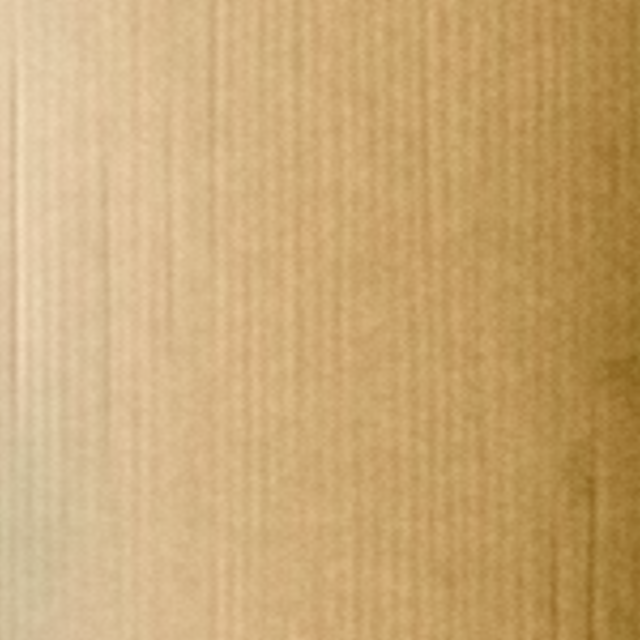
This texture is drawn by a Shadertoy shader. Its source:

```glsl
float hash(vec2 p) {
    return fract(sin(dot(p, vec2(127.1, 311.7))) * 43758.5453);
}

float noise(vec2 p) {
    vec2 i = floor(p), f = fract(p);
    f = f * f * (3.0 - 2.0 * f);
    return mix(mix(hash(i), hash(i + vec2(1, 0)), f.x),
               mix(hash(i + vec2(0, 1)), hash(i + vec2(1, 1)), f.x), f.y);
}

float fbm(vec2 p) {
    float sum = 0.0, amp = 0.5;
    for (int i = 0; i < 4; i++) {
        sum += amp * noise(p);
        p = p * 2.03 + 17.3;
        amp *= 0.5;
    }
    return sum / 0.9375;
}

float bell(float d, float width) {
    return exp(-d * d / (width * width));
}

// Pale cream at 0, deep ochre at 1
vec3 kraftColor(float t) {
    return vec3(0.865, 0.77, 0.635) - vec3(0.07, 0.17, 0.32) * t
         - vec3(0.18, 0.13, 0.11) * t * t * t;
}

// Soft vertical flutes with uneven strength, plus long streaks
float flutes(vec2 uv) {
    float phase = 35.0 * uv.x + 0.7 * noise(vec2(uv.x * 9.0, uv.y * 0.8));
    float strength = 0.005 + 0.02 * noise(vec2(uv.x * 14.0, uv.y * 2.5 + 5.0));
    float streak = noise(vec2(uv.x * 75.0, uv.y * 4.0)) - 0.5;
    return strength * sin(6.2832 * phase) + 0.028 * streak;
}

// Broken creases: a dark groove beside a pale ridge
float creases(vec2 uv) {
    float sum = 0.0;
    for (int i = 0; i < 10; i++) {
        float id = float(i);
        float x = (id + 0.2 + 0.6 * hash(vec2(id, 3.0))) / 10.0;
        float middle = hash(vec2(id, 8.0));
        float halfLength = 0.15 + 0.15 * hash(vec2(id, 13.0));
        float d = uv.x - x - 0.006 * (noise(vec2(uv.y * 4.0, id)) - 0.5);
        float along = 1.0 - smoothstep(halfLength - 0.1, halfLength + 0.1, abs(uv.y - middle));
        float strength = mix(0.3, 1.0, smoothstep(0.1, 0.4, abs(x - 0.5)));
        sum += along * strength * (0.05 * bell(d - 0.013, 0.008) - 0.075 * bell(d, 0.007));
    }
    return sum;
}

void mainImage(out vec4 fragColor, in vec2 fragCoord) {
    vec2 uv = fragCoord / iResolution.xy;

    // Light falling off from left to right
    float tone = uv.x - 0.03 + 0.08 * (0.5 - uv.y) * uv.x;
    tone += 0.16 * (fbm(uv * vec2(4.0, 3.0)) - 0.5);

    // Cloudy stains along the dark side
    float stain = smoothstep(0.52, 0.75, fbm(uv * 8.0 + 31.0));
    tone += 0.16 * stain * smoothstep(0.8, 0.95, uv.x);
    vec3 color = kraftColor(clamp(tone, 0.0, 1.06));

    // Relief and paper mottling, from fine fibres to soft blotches
    float mottle = noise(uv * vec2(150.0, 170.0)) + noise(uv * vec2(110.0, 95.0) + 3.0)
                 + 0.7 * noise(uv * vec2(52.0, 68.0) + 9.0) - 1.35;
    float blotch = noise(uv * vec2(24.0, 20.0) + 23.0) - 0.5;
    float grain = mix(0.024, 0.05, uv.x) * mottle + 0.016 * blotch;
    color += (flutes(uv) + creases(uv) + grain) * vec3(0.9, 1.0, 1.05);

    // Faint pink and green tints, greyer in the lower left, paler above
    float tint = noise(uv * vec2(32.0, 11.0) + 40.0) - 0.5;
    color += 0.014 * tint * vec3(1.0, -0.6, 0.2);
    float corner = 1.0 - smoothstep(0.0, 0.4, length(uv * vec2(1.6, 1.0) - vec2(0.0, 0.15)));
    color += corner * vec3(-0.055, -0.025, -0.03);
    color += 0.03 * bell(length(uv - vec2(0.0, 0.8)), 0.25);

    fragColor = vec4(clamp(color, 0.0, 1.0), 1.0);
}
```
